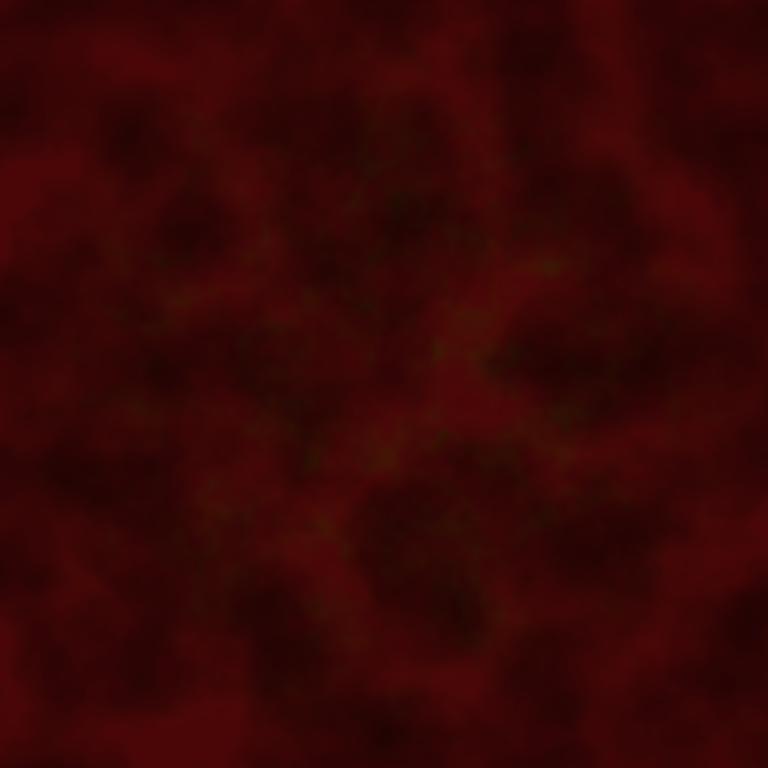
Reproduce this texture procedurally as a three.js fragment shader.

```glsl
varying vec2 vUv;

const vec3 BLOOD_RED = vec3(1.0, 0.085, 0.095);
const vec3 OLIVE = vec3(0.84, 0.42, 0.05);
const float MEAN_LIGHT = 0.206;

vec2 hash2(vec2 cell) {
  vec2 s = vec2(dot(cell, vec2(127.1, 311.7)), dot(cell, vec2(269.5, 183.3)));
  return fract(sin(s) * 43758.5453);
}

float cornerSlope(vec2 cell, vec2 corner, vec2 f) {
  float angle = 6.28319 * hash2(cell + corner).x;
  return dot(vec2(cos(angle), sin(angle)), f - corner);
}

// Gradient noise, about -0.7 to 0.7
float gradientNoise(vec2 p) {
  vec2 cell = floor(p);
  vec2 f = fract(p);
  vec2 w = f * f * f * (f * (f * 6.0 - 15.0) + 10.0);
  float low = mix(cornerSlope(cell, vec2(0.0), f), cornerSlope(cell, vec2(1.0, 0.0), f), w.x);
  float high = mix(cornerSlope(cell, vec2(0.0, 1.0), f), cornerSlope(cell, vec2(1.0), f), w.x);
  return mix(low, high, w.y);
}

float fbm(vec2 p, float gain) {
  float sum = 0.0;
  float amplitude = 1.0;
  for (int i = 0; i < 4; i++) {
    sum += amplitude * gradientNoise(p);
    p = mat2(1.6, 1.2, -1.2, 1.6) * p + 17.3;
    amplitude *= gain;
  }
  return sum;
}

// Smooth squared distance to the nearest scattered cell centre
float softCells(vec2 p, float sharpness) {
  vec2 cell = floor(p);
  float sum = 0.0;
  for (int y = -1; y <= 1; y++) {
    for (int x = -1; x <= 1; x++) {
      vec2 neighbour = cell + vec2(float(x), float(y));
      vec2 offset = neighbour + 0.1 + 0.8 * hash2(neighbour) - p;
      sum += exp(-sharpness * dot(offset, offset));
    }
  }
  return -log(sum) / sharpness;
}

// Thin wandering veins along the zero lines of noise
float veins(vec2 p, float width) {
  float n = gradientNoise(p) + 0.35 * gradientNoise(p * 2.3 + 5.1);
  return exp(-n * n / (width * width));
}

void main() {
  // Dark soft pools between brighter ridges
  vec2 warp = vec2(fbm(vUv * 8.0 + 3.7, 0.5), fbm(vUv * 8.0 + 41.2, 0.5));
  float pools = softCells(vUv * 6.5 + 0.4 * warp + 11.0, 8.0);
  float clouds = fbm(vUv * 7.0 + 23.0, 0.5);
  float light = MEAN_LIGHT + 0.2 * (pools - 0.12) + 0.085 * clouds;

  // Faint fine grain, strongest near the middle
  float middle = 1.0 - smoothstep(0.2, 0.56, length(vUv - 0.5));
  light += 0.018 * middle * gradientNoise(vUv * 52.0 + 7.0);
  light = clamp(light, 0.11, 0.29);

  // Olive mottling that fades toward the border
  float patches = smoothstep(-0.35, 0.45, fbm(vUv * 9.0 + 61.0, 0.6));
  float threads = veins(vUv * 15.0 + 0.5 * warp, 0.17);
  float flecks = 0.5 + 0.7 * gradientNoise(vUv * 36.0 + 13.0);
  float olive = middle * (0.42 * patches * flecks + 0.34 * threads * (0.3 + patches * flecks));

  gl_FragColor = vec4(light * mix(BLOOD_RED, OLIVE, clamp(olive, 0.0, 0.75)), 1.0);
}
```
